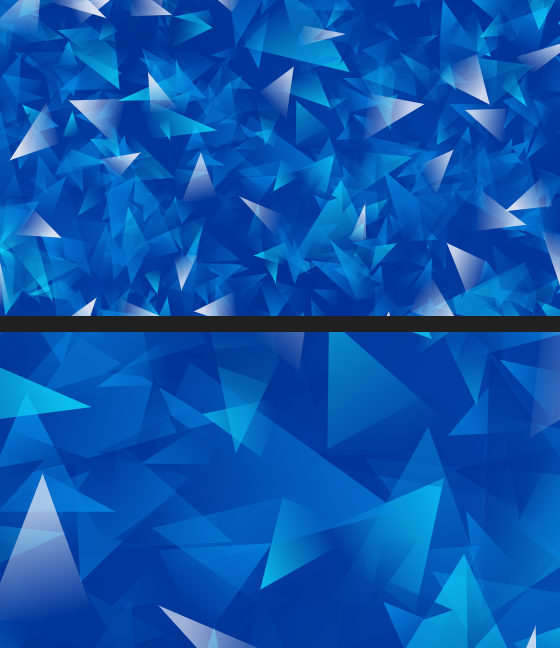
Top: the whole. Bottom: its middle third, enlarged.
This background is drawn by a WebGL 1 fragment shader. Its source:

```glsl
precision highp float;
// Translucent blue shards scattered over a deep blue ground, topped by sparse white ones.
// Each layer is a jittered cell grid holding one random triangle per cell;
// every triangle fades out from its bright tip towards its base.

uniform vec2 u_resolution;

vec4 hash4(vec3 p) {
  vec4 q = fract(p.xyzx * vec4(0.1031, 0.1030, 0.0973, 0.1099));
  q += dot(q, q.wzxy + 33.33);
  return fract((q.xxyz + q.yzzw) * q.zywx);
}

// Signed distance to the line a-b, positive on its right side.
float edgeDistance(vec2 p, vec2 a, vec2 b) {
  vec2 e = normalize(b - a);
  return dot(p - a, vec2(e.y, -e.x));
}

// Tip at (1, 0), base corners on the left.
float triangleDistance(vec2 p, vec2 upper, vec2 lower) {
  vec2 tip = vec2(1.0, 0.0);
  return max(edgeDistance(p, tip, upper),
         max(edgeDistance(p, upper, lower), edgeDistance(p, lower, tip)));
}

// Coverage of a shard times its fade from tip to base.
float shard(vec2 p, float radius, float angle, vec4 shape, float slimness) {
  float c = cos(angle), s = sin(angle);
  vec2 q = vec2(c * p.x + s * p.y, c * p.y - s * p.x) / radius;
  vec2 halfWidth = mix(vec2(0.25), vec2(0.9), shape.xy) * slimness;
  float skew = 0.6 * (shape.z - 0.5);
  float d = triangleDistance(q, vec2(skew - 0.5, halfWidth.x), vec2(-skew - 0.5, -halfWidth.y));
  float coverage = clamp(0.5 - d * radius * u_resolution.y, 0.0, 1.0);
  float fade = (q.x + 0.55 + 1.2 * (shape.w - 0.5) * q.y) / 1.4;
  return coverage * clamp(fade, 0.0, 1.0);
}

// Blend one grid of shards over the colour below.
vec3 shardLayer(vec3 color, vec2 p, float cellSize, float seed, bool white) {
  vec2 g = p / cellSize + seed * vec2(3.37, 5.71) + 40.0;
  vec2 cell = floor(g);
  for (int y = -1; y <= 1; y++) {
    for (int x = -1; x <= 1; x++) {
      vec2 id = cell + vec2(float(x), float(y));
      vec4 place = hash4(vec3(id, seed));
      vec4 shape = hash4(vec3(id, seed + 31.0));
      vec4 tone = hash4(vec3(id, seed + 67.0));
      vec2 offset = (g - id - place.xy) * cellSize;
      float angle = 6.2832 * place.w;
      if (white) {
        float radius = cellSize * mix(0.3, 0.55, place.z);
        float a = shard(offset, radius, angle, shape, 0.85);
        a = min(1.15 * a, 1.0) * mix(0.7, 1.0, tone.x) * step(tone.y, 0.85);
        color = mix(color, vec3(0.87, 0.89, 0.95), a);
      } else {
        float radius = cellSize * mix(0.35, 0.8, place.z * place.z);
        float a = shard(offset, radius, angle, shape, 1.0);
        // Dark shards cover, blue ones lift, rare cyan ones glow.
        float blue = smoothstep(0.35, 0.6, tone.x);
        float cyan = smoothstep(0.84, 0.92, tone.x);
        vec3 tint = mix(vec3(0.0, 0.20, 0.58), vec3(0.02, 0.52, 0.88), blue);
        tint = mix(tint, vec3(0.05, 0.83, 0.97), cyan);
        color = mix(color, tint, a * mix(0.35, 0.95, tone.z));
      }
    }
  }
  return color;
}

void main() {
  vec2 p = gl_FragCoord.xy / u_resolution.y;

  // Ground with a slow drift in brightness.
  float drift = 0.5 + 0.25 * (sin(p.x * 5.0 + p.y * 3.0) + sin(p.y * 7.0 - p.x * 2.0));
  vec3 color = mix(vec3(0.0, 0.19, 0.58), vec3(0.01, 0.25, 0.65), drift);

  // Blue and cyan shards, from small to large and back to small.
  for (int i = 0; i < 10; i++) {
    float k = float(i);
    float cellSize = mix(0.12, 0.29, abs(fract(k * 0.382 + 0.1) * 2.0 - 1.0));
    color = shardLayer(color, p, cellSize, k + 1.0, false);
  }

  // White shards on top.
  color = shardLayer(color, p, 0.25, 17.0, true);
  gl_FragColor = vec4(color, 1.0);
}
```
